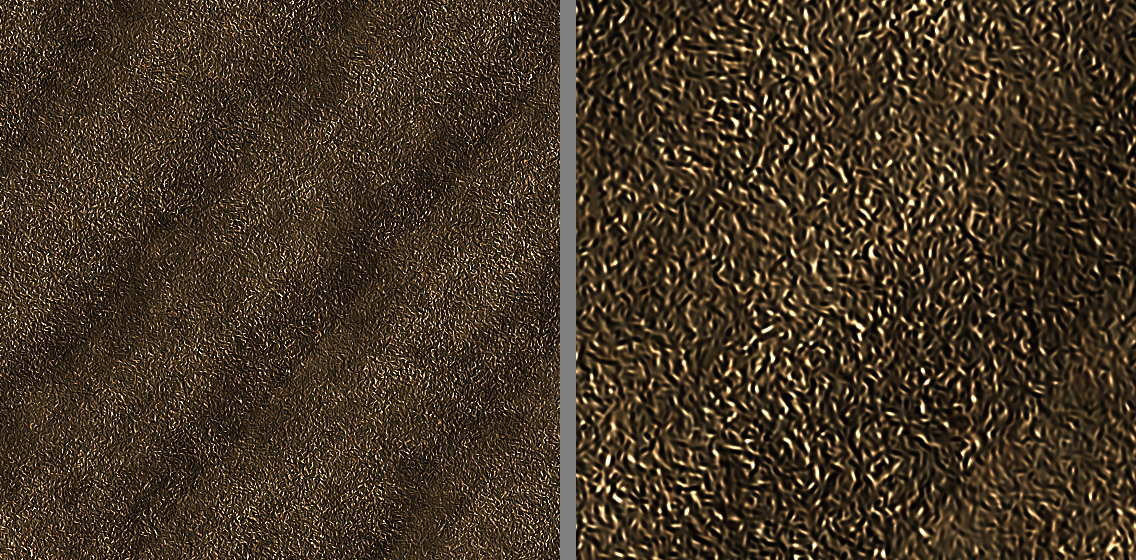
Left, the full canvas; right, a detail of the centre.
Reproduce this texture procedurally as a WebGL 1 fragment shader.

```glsl
precision highp float;
// Dark brown tilled soil: diagonal furrows under fine, gritty, glinting grain.

uniform vec2 u_resolution;

const float FURROW_SPACING = 0.5;
const float FURROW_PHASE = 0.54;
const float COARSE_CELLS = 126.0;
const float FINE_CELLS = 186.0;
const vec3 SOIL = vec3(0.195, 0.150, 0.092);
const vec3 GLINT = vec3(0.06, 0.06, 0.12);

float hash(vec2 p) {
  return fract(sin(dot(p, vec2(127.1, 311.7))) * 43758.5453);
}

float noise(vec2 p) {
  vec2 i = floor(p);
  vec2 f = fract(p);
  f = f * f * (3.0 - 2.0 * f);
  return mix(mix(hash(i), hash(i + vec2(1.0, 0.0)), f.x),
             mix(hash(i + vec2(0.0, 1.0)), hash(i + vec2(1.0, 1.0)), f.x), f.y);
}

// Signed noise summed over three octaves
float cloud(vec2 p) {
  float sum = 0.0;
  float weight = 0.5;
  for (int i = 0; i < 3; i++) {
    sum += weight * (2.0 * noise(p) - 1.0);
    p = p * 2.03 + 17.3;
    weight *= 0.5;
  }
  return sum;
}

// Short light and dark ripples, one per cell, turned within a spread of an angle
float grain(vec2 p, float angle, float spread) {
  vec2 cell = floor(p);
  float sum = 0.0;
  for (int y = -1; y <= 1; y++) {
    for (int x = -1; x <= 1; x++) {
      vec2 id = cell + vec2(float(x), float(y));
      vec2 d = p - id - vec2(hash(id), hash(id + 31.7));
      float turn = angle + spread * (hash(id + 57.3) - 0.5);
      float size = hash(id + 83.1);
      float window = max(0.0, 1.0 - dot(d, d));
      float ripple = cos(6.4 * dot(d, vec2(cos(turn), sin(turn))) + 6.2832 * hash(id + 11.9));
      sum += window * window * window * ripple * (0.5 + 1.2 * size * size);
    }
  }
  return 2.1 * sum;
}

// Position across one furrow: 0 just past its ragged edge, 1 at the next edge
float furrowPosition(float across, float along, float wobble) {
  float ragged = 0.04 * (noise(vec2(across * 8.0, along * 30.0)) - 0.5);
  return fract((across + wobble + ragged) / FURROW_SPACING - FURROW_PHASE);
}

// Brightness of the furrow: lit crest, then a fall into shade
float furrowTone(float t) {
  float shade = smoothstep(0.58, 0.88, t);
  float edge = smoothstep(0.0, 0.03, t);
  float crest = smoothstep(0.08, 0.35, t) * (1.0 - shade);
  return 0.18 + 0.10 * crest - 0.50 * shade - 0.45 * (1.0 - edge);
}

// Skewed exponential response: deep shadows and rare bright specks
float response(float level) {
  return exp(0.55 * level - 0.03 * level * level);
}

void main() {
  vec2 uv = gl_FragCoord.xy / u_resolution;
  float across = 1.17 * uv.x + 1.0 - uv.y;
  float along = uv.x + 1.17 * uv.y;

  // Furrows, thin parallel scratches, soft patches and small clumps
  float t = furrowPosition(across, along, 0.035 * cloud(uv * 3.0 + 4.0));
  float scratches = cloud(vec2(across * 30.0, along * 5.0) + 9.0);
  float patches = cloud(uv * 9.0 + 21.0);
  float clumps = cloud(uv * 40.0 + 33.0);
  float tone = furrowTone(t) + 0.4 * scratches + 0.25 * patches + 0.6 * clumps;

  // Grain is flatter just past each edge and strongest on the crest
  float contrast = mix(0.70, 1.0, smoothstep(0.05, 0.38, t));
  contrast *= 1.0 + 0.4 * cloud(uv * 8.0 + 40.0) + 0.4 * cloud(uv * 30.0 + 71.0);
  float swirl = 0.2 + 1.0 * cloud(uv * 22.0 + 63.0);
  float coarse = grain(uv * COARSE_CELLS, swirl, 1.8);
  float fine = grain(uv * FINE_CELLS + 7.0, swirl, 2.2);
  float level = tone + contrast * (1.15 * coarse + 1.55 * fine);

  // Slight hue shifts and pale glints
  vec3 color = SOIL * response(level);
  float warmth = 0.10 * cloud(uv * 110.0 + 5.0);
  color *= vec3(1.0 + warmth, 1.0, 1.0 - warmth);
  color += GLINT * smoothstep(0.65, 1.0, color.r);
  gl_FragColor = vec4(clamp(color, 0.0, 1.0), 1.0);
}
```
